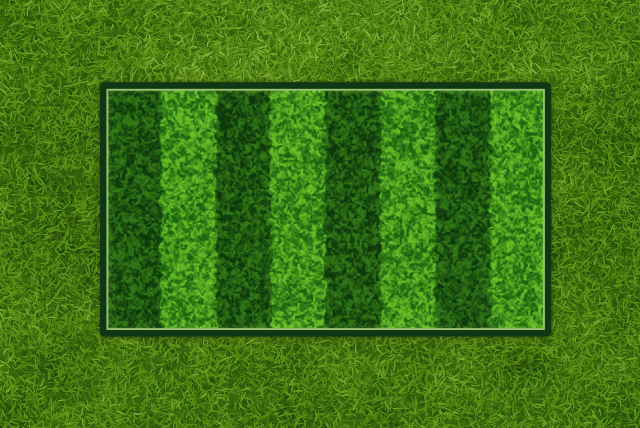
A WebGL 1 fragment shader for this texture:

```glsl
precision highp float;
// A striped turf field in a dark rounded frame, lying on a wild lawn of grass blades.
#define FIELD_CENTER vec2(0.5088, 0.3405)
#define FIELD_HALF vec2(0.3425, 0.1880)
#define FRAME_WIDTH 0.0100
#define FRAME_RADIUS 0.0080
#define LINE_WIDTH 0.0030
#define STRIPES 8.0
#define BLADE_CELL 0.0125
#define BLADE_LENGTH 0.0200
#define BLADE_WIDTH 0.0023
#define BLADE_LAYERS 7
#define TURF_SCALE 195.0

uniform vec2 u_resolution;

float hash(vec2 p) {
  vec3 q = fract(vec3(p.xyx) * 0.1031);
  q += dot(q, q.yzx + 33.33);
  return fract((q.x + q.y) * q.z);
}

vec2 hash2(vec2 p) {
  return vec2(hash(p), hash(p + 71.7));
}

float noise(vec2 p) {
  vec2 i = floor(p);
  vec2 f = fract(p);
  f = f * f * (3.0 - 2.0 * f);
  return mix(mix(hash(i), hash(i + vec2(1.0, 0.0)), f.x),
             mix(hash(i + vec2(0.0, 1.0)), hash(i + vec2(1.0, 1.0)), f.x), f.y);
}

float roundedBox(vec2 p, vec2 halfSize, float radius) {
  vec2 q = abs(p) - halfSize + radius;
  return length(max(q, 0.0)) + min(max(q.x, q.y), 0.0) - radius;
}

// Colour ramp from shaded roots to sunlit tips
vec3 grassRamp(float t) {
  vec3 c = mix(vec3(0.08, 0.20, 0.02), vec3(0.20, 0.37, 0.04), smoothstep(0.0, 0.35, t));
  c = mix(c, vec3(0.36, 0.56, 0.08), smoothstep(0.3, 0.65, t));
  return mix(c, vec3(0.58, 0.75, 0.27), smoothstep(0.65, 1.05, t));
}

// Layers of scattered, overlapping blades
vec3 lawn(vec2 p, float px) {
  float patches = noise(p * 11.0) * 0.6 + noise(p * 29.0 + 5.0) * 0.4;
  vec2 sunOffset = (p - vec2(0.52, 0.60)) * vec2(1.5, 1.2);
  float sun = 0.13 * exp(-5.0 * dot(sunOffset, sunOffset)) + 0.26 * (patches - 0.5);
  vec3 color = grassRamp(0.15 + sun + 0.25 * noise(p * 160.0));
  for (int layer = 0; layer < BLADE_LAYERS; layer++) {
    float depth = float(layer) / float(BLADE_LAYERS - 1);
    vec2 shift = vec2(0.37, 0.61) * float(layer);
    vec2 g = p / BLADE_CELL + shift;
    for (int j = -1; j <= 1; j++) {
      for (int i = -1; i <= 1; i++) {
        vec2 cell = floor(g) + vec2(float(i), float(j));
        vec2 seed = cell + 137.0 * float(layer) + 11.0;
        vec2 rnd = hash2(seed);
        vec2 look = hash2(seed + 29.3);
        vec2 d = (g - cell - 0.2 - 0.6 * rnd) * BLADE_CELL;
        float angle = 6.2832 * look.x + 1.5 * noise(cell * 0.15);
        vec2 dir = vec2(cos(angle), sin(angle));
        float along = dot(d, dir) / (BLADE_LENGTH * (0.3 + 0.2 * rnd.x));
        float bend = (rnd.y - 0.5) * 0.005 * along * along;
        float across = abs(dot(d, vec2(-dir.y, dir.x)) - bend);
        float width = 0.5 * BLADE_WIDTH * (1.0 - 0.55 * along * along);
        float ends = 1.0 - smoothstep(0.85, 1.1, abs(along));
        float cover = ends * (1.0 - smoothstep(width - 0.5 * px, width + 0.5 * px, across));
        float tone = 0.14 + 0.17 * depth + 0.50 * look.y + 0.09 * along + sun;
        color = mix(color, grassRamp(tone), cover);
      }
    }
  }
  return color;
}

// Mown turf: alternating bands with clumpy mottling
vec3 turf(vec2 p) {
  vec2 warp = vec2(noise(p * 130.0), noise(p * 130.0 + 40.0)) - 0.5;
  float clumps = noise(p * TURF_SCALE + warp * 1.6);
  float fine = noise(p.yx * TURF_SCALE * 1.75 + 17.0);
  float mottle = clumps * 0.62 + fine * 0.38 + 0.10 * (noise(p * 25.0) - 0.5);
  float t = (p.x - FIELD_CENTER.x + FIELD_HALF.x) / (2.0 * FIELD_HALF.x) * STRIPES;
  t += 0.10 * warp.x;
  float toEdge = abs(fract(t) - 0.5);
  float side = mod(floor(t), 2.0) * 2.0 - 1.0;
  float light = 0.5 + 0.5 * side * (1.0 - smoothstep(0.45, 0.55, toEdge));
  float m = smoothstep(0.12, 0.88, mottle);
  vec3 darkBand = mix(vec3(0.05, 0.21, 0.045), vec3(0.20, 0.48, 0.085), m);
  vec3 lightBand = mix(vec3(0.11, 0.38, 0.06), vec3(0.41, 0.75, 0.15), m);
  return mix(darkBand, lightBand, light);
}

void main() {
  vec2 p = gl_FragCoord.xy / u_resolution.x;
  p.y *= 0.6667 * u_resolution.x / u_resolution.y;
  float px = 1.0 / u_resolution.x;
  vec2 q = p - FIELD_CENTER;
  float inner = roundedBox(q, FIELD_HALF, 0.001);
  float outer = roundedBox(q, FIELD_HALF + FRAME_WIDTH, FRAME_RADIUS);

  // Lawn with a slight contact shadow, then the frame
  vec3 color = lawn(p, px) * (1.0 - 0.25 * exp(-max(outer, 0.0) * 300.0));
  vec3 frame = vec3(0.055, 0.22, 0.075);
  color = mix(color, frame, 1.0 - smoothstep(-0.5 * px, 0.5 * px, outer));

  // Pale boundary line and field inside it
  color = mix(color, vec3(0.60, 0.74, 0.43), 1.0 - smoothstep(-0.5 * px, 0.5 * px, inner));
  float field = 1.0 - smoothstep(-0.5 * px, 0.5 * px, inner + LINE_WIDTH);
  vec3 grass = turf(p) + vec3(0.10, 0.09, 0.06) * exp(min(inner + LINE_WIDTH, 0.0) * 350.0);
  color = mix(color, grass, field);
  gl_FragColor = vec4(color, 1.0);
}
```
